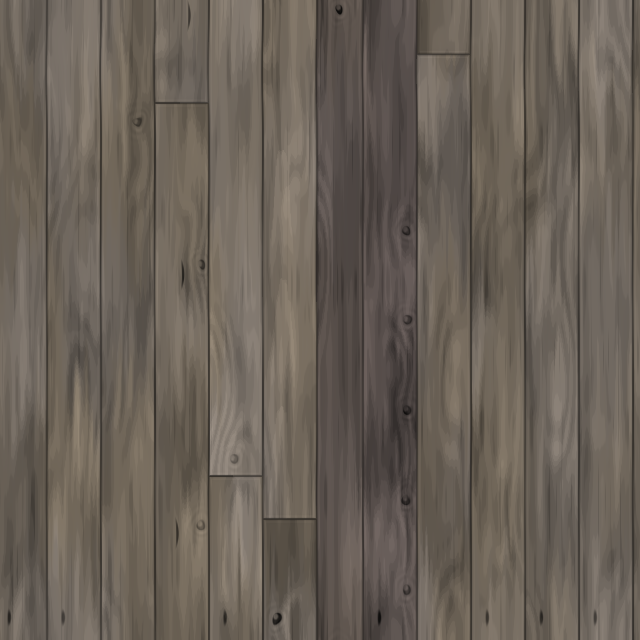
A three.js fragment shader for this texture:

```glsl
// Weathered grey-brown timber planks with seams, end joints, knots and painted grain.
#define PLANKS 12.0
#define FIRST_SEAM 0.073
#define SEAM_DRIFT 0.001
#define SEAM_WIDTH 0.0015
#define KNOT_SIZE 0.014
#define BASE_TONE 0.425
#define PATCH_AMOUNT 0.16
#define STREAK_AMOUNT 0.10
#define FIGURE_AMOUNT 0.034
#define TONE_STEP 0.034

varying vec2 vUv;

float hash(vec2 p) { return fract(sin(dot(p, vec2(127.1, 311.7))) * 43758.5); }

// Value noise that repeats vertically after a whole number of cells.
float noise(vec2 p, float period) {
  vec2 i = floor(p), f = fract(p);
  f = f * f * (3.0 - 2.0 * f);
  float y0 = mod(i.y, period), y1 = mod(i.y + 1.0, period);
  float low = mix(hash(vec2(i.x, y0)), hash(vec2(i.x + 1.0, y0)), f.x);
  float high = mix(hash(vec2(i.x, y1)), hash(vec2(i.x + 1.0, y1)), f.x);
  return mix(low, high, f.y);
}

float grain(vec2 q, float seed, vec2 freq) {
  return noise(vec2(q.x * freq.x + seed * 37.0, q.y * freq.y), freq.y);
}

float seamAt(float k) { return k / PLANKS + SEAM_DRIFT * (mod(k + 6.0, PLANKS) - 6.0); }

// Height of the end joint in a plank, or below zero for none.
float jointAt(float id) {
  if (id == 3.0) return 0.839;
  if (id == 4.0) return 0.256;
  if (id == 5.0) return 0.189;
  return id == 8.0 ? 0.915 : -1.0;
}

// Knots in a plank: place across, lowest height, spacing, count.
vec4 knotsAt(float id) {
  if (id == 2.0) return vec4(0.67, 0.809, 0.0, 1.0);
  if (id == 3.0) return vec4(0.87, 0.18, 0.406, 2.0);
  if (id == 4.0) return vec4(0.47, 0.283, 0.0, 1.0);
  if (id == 5.0) return vec4(0.27, 0.035, 0.0, 1.0);
  if (id == 6.0) return vec4(0.50, 0.987, 0.0, 1.0);
  return id == 7.0 ? vec4(0.82, 0.08, 0.14, 5.0) : vec4(0.0);
}

// Tapered dark crack, given its offset and half size.
float crack(vec2 d, vec2 size) {
  return 1.0 - smoothstep(0.3, 1.0, length(vec2(d.x + 5.0 * d.y * d.y, d.y) / size));
}

void main() {
  // Plank lookup and coordinates within it.
  float y = vUv.y;
  float x = vUv.x - FIRST_SEAM + 0.002 * (noise(vec2(3.0, y * 9.0), 9.0) - 0.5);
  float k = floor(x * PLANKS);
  if (x < seamAt(k)) k -= 1.0;
  if (x >= seamAt(k + 1.0)) k += 1.0;
  float width = seamAt(k + 1.0) - seamAt(k);
  float id = mod(k + 1.0, PLANKS);
  vec2 q = vec2((x - seamAt(k)) / width, y);
  float joint = jointAt(id);
  float lower = 1.0 - step(joint, y);
  float seed = id + PLANKS * lower;

  // Knots bend the grain and add broken rings and a dark crescent.
  vec4 knots = knotsAt(id);
  float hole = step(4.5, id) * step(id, 6.5);
  float bend = 0.0, rings = 0.0, dark = 0.0;
  for (int i = 0; i < 5; i++) {
    if (float(i) >= knots.w) break;
    float dy = fract(y - knots.y - float(i) * knots.z + 0.5) - 0.5;
    vec2 d = vec2((q.x - knots.x) * width, dy * 0.8) / KNOT_SIZE;
    float r = length(d + 0.5 * (grain(q, seed, vec2(5.0, 50.0)) - 0.5));
    bend += exp(-r * r * 0.12);
    rings += exp(-r * r * 0.6) * sin(r * 10.0) * (0.6 + 0.4 * sin(3.0 * d.x - 2.0 * d.y));
    float core = 1.0 - smoothstep(0.35, 0.55, r);
    float lit = 1.0 - smoothstep(0.15, 0.4, length(d + vec2(0.2, -0.1)));
    dark += core * (1.0 - 0.8 * lit) * mix(0.17, 0.3, hole);
  }

  // Cracks: a slanting row in one plank, short ones along the bottom.
  for (int i = 0; i < 3; i++) {
    vec2 d = vec2((q.x - 0.42 - 0.11 * float(i)) * width, y - 0.167 - 0.404 * float(i));
    if (id == 3.0) dark += 0.24 * crack(d, vec2(0.0028, 0.028));
  }
  if (mod(id, 3.0) == 1.0 || id > 8.5 || id < 0.5)
    dark += 0.22 * crack(vec2((q.x - 0.3) * width, y - 0.035), vec2(0.004, 0.016));

  // Plank tone: a pale group beside a dark one.
  float shade = exp(-pow(id - 6.6, 2.0) / 0.8) * (0.75 + 0.25 * sin(3.1416 * y));
  float tone = BASE_TONE + 0.06 * exp(-pow(id - 4.3, 2.0) / 2.0) - 0.11 * shade;
  tone += 0.03 * step(10.5, id) - lower * (id == 5.0 ? 0.08 : 0.01);

  // Weathered patches with ragged ends, and long streaks.
  float fray = grain(q, seed, vec2(11.0, 7.0)) + 0.5 * grain(q, seed + 20.0, vec2(23.0, 13.0));
  vec2 ragged = q + vec2(0.0, 0.13 * (fray - 0.75));
  tone += PATCH_AMOUNT * (grain(ragged, seed + 40.0, vec2(1.4, 7.0)) - 0.5);
  tone += STREAK_AMOUNT * (grain(ragged, seed + 80.0, vec2(7.0, 6.0)) - 0.5);

  // Contour figure, showing only in places.
  float contour = 4.0 * grain(q, seed + 120.0, vec2(1.6, 5.0)) + 2.0 * q.x + bend + 0.5 * fray;
  float show = smoothstep(0.4, 0.7, grain(q, seed + 140.0, vec2(1.5, 5.0)));
  if (id < 1.5 || id == 8.0) show = 0.4 + 0.6 * show;
  tone += FIGURE_AMOUNT * show * sin(6.2832 * contour);

  // Pale pointed tongues stacked up one plank.
  float tongue = fract((0.766 - y) / 0.2);
  float rim = abs(q.x - 0.36 + 0.1 * (fray - 0.75)) - 0.25 * sqrt(tongue);
  float inside = (1.0 - smoothstep(-0.02, 0.02, rim)) * (1.0 - smoothstep(0.6, 1.0, tongue));
  if (id == 5.0 && y > joint && y < 0.766) tone += 0.05 * inside;

  // Crisp tone steps, then sparse fine lines on top.
  float level = tone / TONE_STEP;
  float stepped = (floor(level) + smoothstep(0.38, 0.62, fract(level))) * TONE_STEP;
  tone = mix(tone, stepped, 0.8) + 0.04 * rings - dark;
  tone -= 0.05 * smoothstep(0.74, 0.92, grain(q, seed + 160.0, vec2(22.0, 9.0)));

  // Seams of uneven strength and end joints, with shadow and light lip.
  float gap = min(min(q.x, 1.0 - q.x) * width, joint > 0.0 ? abs(y - joint) : 1.0);
  float wear = 0.55 + 0.4 * noise(vec2(floor(x * PLANKS + 0.5) * 5.0, y * 8.0), 8.0);
  tone += 0.03 * exp(-pow((gap - 0.0045) / 0.0012, 2.0)) - 0.035 * exp(-gap / 0.004);
  tone = mix(tone, 0.19, wear * (1.0 - smoothstep(0.4, 1.5, gap / SEAM_WIDTH)));

  // Warm, cool and purplish greys.
  float hue = smoothstep(0.2, 0.8, grain(ragged, seed + 240.0, vec2(1.5, 4.0)));
  vec3 tint = mix(vec3(1.0, 0.91, 0.79), vec3(1.0, 0.93, 0.86), hue);
  tint = mix(tint, vec3(1.0, 0.89, 0.87), min(shade, 0.9));
  gl_FragColor = vec4(max(tone, 0.06) * tint, 1.0);
}
```
